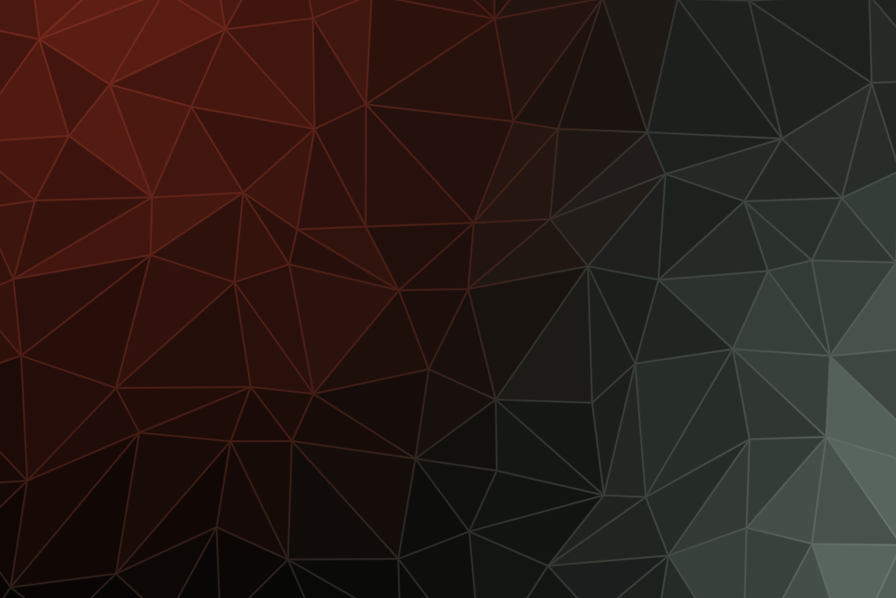
Reproduce this background procedurally as a Shadertoy shader.

```glsl
// A dark low-poly mesh: red glow at the upper left, grey-green glow at the lower right.
// A jittered grid is split into triangles; each takes one flat tone from the glow field,
// and the triangle edges are drawn as thin, lighter lines.

const float CELL = 0.148; // grid spacing, in canvas heights

vec2 hash2(vec2 c) {
    return fract(sin(vec2(dot(c, vec2(127.1, 311.7)), dot(c, vec2(269.5, 183.3)))) * 43758.5453);
}

vec2 meshPoint(vec2 id) {
    return id + 0.5 + 0.76 * (hash2(id) - 0.5);
}

float cross2(vec2 a, vec2 b) { return a.x * b.y - a.y * b.x; }

float area(vec2 a, vec2 b, vec2 c) { return cross2(b - a, c - a); }

float segmentDistance(vec2 p, vec2 a, vec2 b) {
    vec2 ab = b - a;
    return length(p - a - ab * clamp(dot(p - a, ab) / dot(ab, ab), 0.0, 1.0));
}

bool inside(vec2 p, vec2 a, vec2 b, vec2 c) {
    return min(area(a, b, p), min(area(b, c, p), area(c, a, p))) >= 0.0;
}

// Strength of the red glow (x) and the grey glow (y)
vec2 glows(vec2 p, float aspect) {
    float red = clamp(1.0 - 0.96 * length(p - vec2(0.1 * aspect, 1.0)), 0.0, 1.0);
    float greyDist = length((p - vec2(aspect, 0.05)) * vec2(1.0, 0.5));
    return vec2(red, exp(-pow(greyDist / 0.4, 1.3)));
}

vec3 fillColor(vec2 p, float aspect, float tone) {
    vec2 glow = glows(p, aspect);
    vec3 lit = vec3(0.34, 0.10, 0.065) * glow.x + vec3(0.35, 0.41, 0.385) * glow.y * (1.0 - 0.9 * glow.x);
    return vec3(0.016, 0.014, 0.009) + lit * tone;
}

vec3 lineColor(vec2 p, float aspect) {
    vec2 glow = glows(p, aspect);
    float greySide = smoothstep(-0.25, 0.2, glow.y - glow.x);
    vec3 warm = vec3(0.23, 0.11, 0.08) + vec3(0.28, 0.07, 0.05) * glow.x;
    vec3 cool = vec3(0.18, 0.19, 0.175) + vec3(0.26, 0.30, 0.28) * glow.y;
    return mix(warm, cool, greySide);
}

void mainImage(out vec4 fragColor, in vec2 fragCoord) {
    vec2 p = fragCoord / iResolution.y;
    float aspect = iResolution.x / iResolution.y;
    vec2 g = p / CELL;
    vec2 base = floor(g - 0.5);
    vec3 color = fillColor(p, aspect, 1.0);
    float edge = 10.0;

    // Search the nearby quads for the enclosing triangle and the closest edge
    for (int j = -1; j <= 1; j++)
    for (int i = -1; i <= 1; i++) {
        vec2 id = base + vec2(i, j);
        vec2 a = meshPoint(id);
        vec2 b = meshPoint(id + vec2(1, 0));
        vec2 c = meshPoint(id + vec2(1, 1));
        vec2 d = meshPoint(id + vec2(0, 1));

        // Rotate the corners when the other diagonal gives better triangles
        if (min(area(b, c, d), area(b, d, a)) > min(area(a, b, c), area(a, c, d))) {
            vec2 first = a;
            a = b; b = c; c = d; d = first;
        }

        vec2 tone = 0.82 + 0.36 * hash2(id + 41.0);
        if (inside(g, a, b, c)) color = fillColor((a + b + c) / 3.0 * CELL, aspect, tone.x);
        if (inside(g, a, c, d)) color = fillColor((a + c + d) / 3.0 * CELL, aspect, tone.y);

        edge = min(edge, segmentDistance(g, a, c));
        edge = min(edge, min(segmentDistance(g, a, b), segmentDistance(g, b, c)));
        edge = min(edge, min(segmentDistance(g, c, d), segmentDistance(g, d, a)));
    }

    // Thin wire lines, smoothed over about one pixel
    float pixel = 1.0 / iResolution.y;
    float wire = 1.0 - smoothstep(0.0, 0.0014 + pixel, edge * CELL);
    color = mix(color, max(color, lineColor(p, aspect)), 0.8 * wire);
    fragColor = vec4(color, 1.0);
}
```
